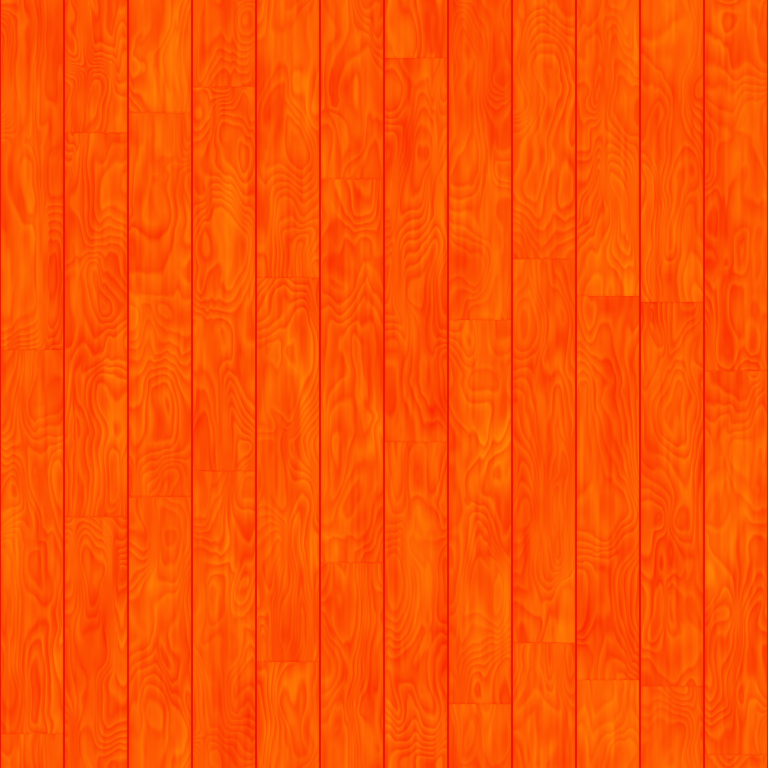
A Shadertoy shader for this texture:

```glsl
// Orange stained floor of narrow upright boards with ringed, fibrous wood grain.

#define BOARDS_ACROSS 12.0
#define BOARDS_DOWN 2.0
#define SEAM_HALF_WIDTH 0.0013
#define RING_COUNT 10.0
#define RING_STRENGTH 0.14
#define FIBRE_STRENGTH 0.40
#define BLOTCH_STRENGTH 0.62
#define BOARD_VARIATION 0.13
#define DARK_STAIN vec3(0.98, 0.17, 0.006)
#define LIGHT_STAIN vec3(1.0, 0.50, 0.02)
#define SEAM_COLOUR vec3(0.90, 0.07, 0.01)

const float TAU = 6.2831853;

float hash(vec2 p) {
    return fract(sin(dot(p, vec2(127.1, 311.7))) * 43758.55);
}

// Value noise with a smooth slope, so that its contours stay round.
float noise(vec2 p) {
    vec2 i = floor(p);
    vec2 f = fract(p);
    f = f * f * f * (f * (f * 6.0 - 15.0) + 10.0);
    return mix(mix(hash(i), hash(i + vec2(1.0, 0.0)), f.x),
               mix(hash(i + vec2(0.0, 1.0)), hash(i + vec2(1.0, 1.0)), f.x), f.y);
}

float fbm(vec2 p) {
    float sum = 0.0;
    float weight = 0.533;
    for (int octave = 0; octave < 4; octave++) {
        sum += weight * noise(p);
        p = p * 2.03 + vec2(17.3, 9.1);
        weight *= 0.5;
    }
    return sum;
}

// Growth rings: contours of a tall, gently warped noise field.
float growthRings(vec2 p) {
    vec2 warp = vec2(noise(p * vec2(34.0, 16.0) + 5.0),
                     noise(p * vec2(30.0, 18.0) + 31.0)) - 0.5;
    vec2 q = p * vec2(23.0, 7.5) + warp * vec2(0.55, 0.35);
    float field = noise(q) + 0.28 * noise(q * 2.1 + 13.0) + 0.04 * noise(q * 6.0);
    float phase = RING_COUNT * field * TAU;
    float ring = sin(phase + 0.6 * sin(phase));
    float contrast = 0.55 + 0.9 * noise(p * vec2(18.0, 9.0) + 71.0);
    return ring * contrast * (1.0 - smoothstep(1.2, 3.2, fwidth(phase)));
}

// Fine upright fibres, in two widths.
float fibres(vec2 p) {
    return 0.6 * noise(p * vec2(240.0, 22.0)) + 0.4 * noise(p * vec2(130.0, 9.0) + 41.0);
}

void mainImage(out vec4 fragColor, in vec2 fragCoord) {
    vec2 uv = fragCoord / iResolution.xy;
    float pixel = 1.0 / iResolution.x;

    // Board layout: each column slides by its own amount and wraps around.
    float column = floor(uv.x * BOARDS_ACROSS);
    float along = uv.y * BOARDS_DOWN + hash(vec2(column, 4.7));
    float row = mod(floor(along), BOARDS_DOWN);
    vec2 board = vec2(column, row);
    vec2 local = vec2(fract(uv.x * BOARDS_ACROSS) / BOARDS_ACROSS,
                      fract(along) / BOARDS_DOWN);
    vec2 grain = local + 7.0 * vec2(hash(board + 2.3), hash(board + 8.9));

    // Stain depth from blotches, rings, fibres and the tone of the board.
    float tone = 0.51;
    tone += BLOTCH_STRENGTH * (fbm(grain * vec2(26.0, 9.0) + 23.0) - 0.5);
    tone += RING_STRENGTH * growthRings(grain);
    tone += FIBRE_STRENGTH * (fibres(grain) - 0.5);
    tone += BOARD_VARIATION * (hash(board + 15.1) - 0.5);

    // Faint shade where two boards meet end to end.
    float endGap = min(local.y, 1.0 / BOARDS_DOWN - local.y);
    tone -= 0.12 * (1.0 - smoothstep(0.0, 0.0015 + pixel, endGap));
    vec3 colour = mix(DARK_STAIN, LIGHT_STAIN, clamp(tone, 0.0, 1.0));

    // Long seams: a crisp line inside a soft darker edge.
    float seamGap = min(local.x, 1.0 / BOARDS_ACROSS - local.x);
    float edge = 1.0 - smoothstep(0.0, 0.005, seamGap);
    float seam = 1.0 - smoothstep(SEAM_HALF_WIDTH - 0.5 * pixel,
                                  SEAM_HALF_WIDTH + 0.5 * pixel, seamGap);
    colour = mix(colour, DARK_STAIN, 0.35 * edge);
    colour = mix(colour, SEAM_COLOUR, 0.85 * seam);

    fragColor = vec4(colour, 1.0);
}
```
